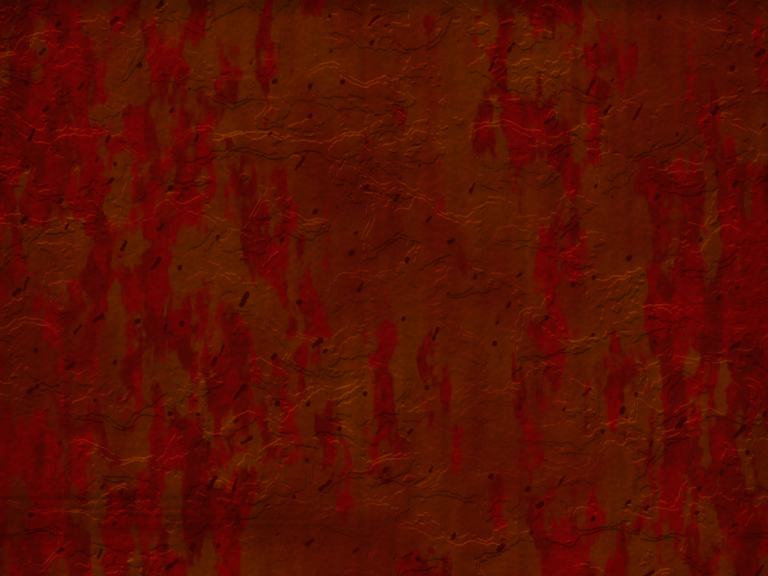
Reproduce this texture procedurally as a WebGL 2 fragment shader.

```glsl
#version 300 es
precision highp float;
uniform vec2 u_resolution;
out vec4 fragColor;

float hash(vec2 p) {
    vec3 q = fract(vec3(p.xyx) * 0.1031);
    q += dot(q, q.yzx + 33.33);
    return fract((q.x + q.y) * q.z);
}

float noise(vec2 p) {
    vec2 i = floor(p), f = fract(p);
    f = f * f * (3.0 - 2.0 * f);
    return mix(mix(hash(i), hash(i + vec2(1, 0)), f.x),
               mix(hash(i + vec2(0, 1)), hash(i + vec2(1, 1)), f.x), f.y);
}

float fbm(vec2 p) {
    float sum = 0.0, amp = 0.5;
    for (int i = 0; i < 5; i++) {
        sum += amp * noise(p);
        p = mat2(1.6, 1.2, -1.2, 1.6) * p + 17.3;
        amp *= 0.5;
    }
    return sum;
}

// Noise stretched along y, keeping its direction through every octave
float streaks(vec2 p) {
    return 0.5 * noise(p) + 0.28 * noise(p * 2.1 + 5.0)
         + 0.15 * noise(p * vec2(4.3, 5.0) + 9.0) + 0.07 * noise(p * vec2(8.0, 11.0));
}

// Plaster surface: broken flake ledges over a fine grain
float height(vec2 p, float rough) {
    vec2 q = p + 0.035 * (vec2(noise(p * 14.0), noise(p * 14.0 + 40.0)) - 0.5);
    float body = fbm(q * vec2(15.0, 20.0));
    float ledge = smoothstep(0.45, 0.48, body) + smoothstep(0.56, 0.59, body);
    return rough * (0.5 * ledge + 1.6 * body) + 0.22 * noise(p * 150.0) + 0.5 * fbm(p * 45.0);
}

// Distance to scattered slanted chips
float chips(vec2 p) {
    vec2 g = p * 16.0;
    float d = 1.0;
    for (int y = -1; y <= 1; y++)
    for (int x = -1; x <= 1; x++) {
        vec2 cell = floor(g) + vec2(x, y);
        if (hash(cell + 71.0) > 0.48) continue;
        vec2 centre = cell + vec2(hash(cell + 3.0), hash(cell + 19.0));
        float angle = 0.9 + 0.7 * (hash(cell + 37.0) - 0.5);
        vec2 dir = vec2(cos(angle), sin(angle));
        float size = hash(cell + 53.0);
        float halfLength = mix(0.001, 0.014, size * size * size);
        vec2 v = (g - centre) / 16.0;
        v -= dir * clamp(dot(v, dir), -halfLength, halfLength);
        d = min(d, length(v) - mix(0.0018, 0.0044, hash(cell + 91.0)));
    }
    return d + 0.003 * (noise(p * 170.0) - 0.5);
}

void main() {
    vec2 p = gl_FragCoord.xy / u_resolution.y;
    float px = 1.0 / u_resolution.y;
    float aspect = u_resolution.x / u_resolution.y;
    float side = abs(p.x / aspect - 0.5) * 2.0;
    float region = fbm(p * 3.2 + 4.0);

    // Rough areas gather near the top and in the lower left corner
    float corner = 1.0 - smoothstep(0.05, 0.3, length(p - vec2(0.0, 0.33)));
    float rough = smoothstep(0.36, 0.62, fbm(p * 4.5 + 31.0) + 0.16 * smoothstep(0.45, 0.8, p.y) + 0.15 * corner);
    rough = mix(0.18, 1.0, rough);
    float shade = height(p, rough) - height(p + vec2(-0.0012, 0.0032), rough);

    // Red paint showing through in vertical runs
    vec2 q = p + 0.02 * (vec2(fbm(p * 22.0), fbm(p * 22.0 + 60.0)) - 0.5);
    float run = streaks(q * vec2(30.0, 9.0));
    float cover = 0.55 * run + 0.3 * region + 0.15 * fbm(q * 40.0);
    cover += 0.05 * smoothstep(0.6, 1.0, side) - 0.02 * (1.0 - side);
    float red = smoothstep(0.49, 0.57, cover);

    // Brown coat, warmer toward the middle
    float warm = region + 0.2 * (1.0 - side) + 0.35 * (fbm(p * vec2(28.0, 12.0) + 80.0) - 0.5);
    vec3 brown = mix(vec3(0.325, 0.052, 0.008), vec3(0.358, 0.118, 0.0), smoothstep(0.36, 0.78, warm));
    vec3 paint = mix(vec3(0.315, 0.025, 0.01), vec3(0.405, 0.016, 0.01),
                     smoothstep(0.35, 0.62, streaks(p * vec2(45.0, 18.0) + 20.0)));
    vec3 col = mix(brown, paint, red);

    // Faint long scratches: upright ones, and level ones low on the left
    col *= 1.0 + 0.12 * (noise(p * vec2(75.0, 3.0)) - 0.5);
    float low = smoothstep(0.03, 0.07, p.y) * (1.0 - smoothstep(0.13, 0.17, p.y)) * (1.0 - smoothstep(0.4, 0.75, p.x));
    col *= 1.0 - 0.22 * low * noise(p * vec2(4.0, 170.0));

    // Lit upper lips and shadows under the ledges
    col *= 1.0 + clamp(shade * 0.55, -0.36, 0.2);
    col += vec3(0.06, 0.06, 0.003) * smoothstep(0.22, 0.75, shade);

    // Grain, dark chips and a soft fall-off at the top edge
    col *= 1.0 + 0.1 * (noise(p * 260.0) - 0.5);
    float chip = 1.0 - smoothstep(-px, px, chips(p));
    col = mix(col, vec3(0.19, 0.012, 0.012), 0.88 * chip);
    col *= 1.0 - 0.2 * smoothstep(0.96, 1.0, p.y) - 0.08 * smoothstep(0.8, 1.0, side);
    fragColor = vec4(col, 1.0);
}
```
